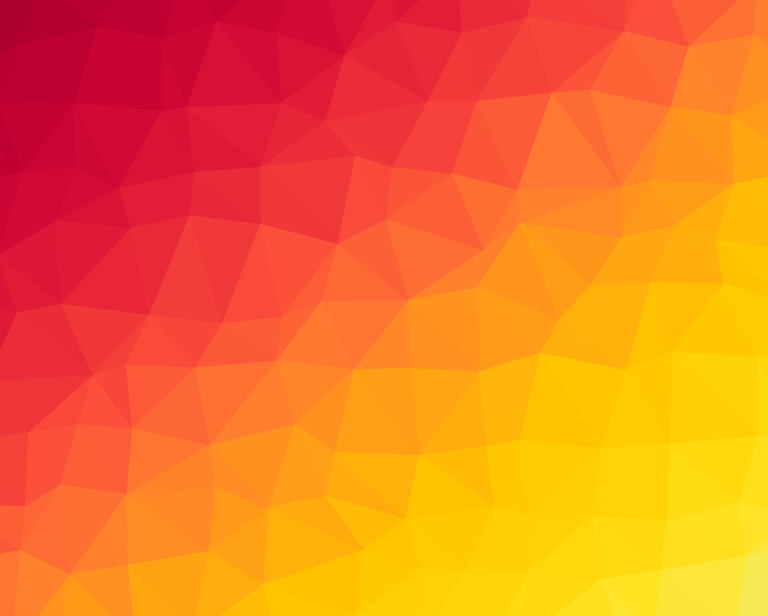
Reproduce this background procedurally as a WebGL 2 fragment shader.

```glsl
#version 300 es
precision highp float;

uniform vec2 u_resolution;
out vec4 outColor;

const float PITCH = 0.108;                  // mesh spacing in canvas heights
const vec2 ORIGIN = vec2(0.012, 0.076);
const vec2 JITTER = vec2(0.72, 0.64);
const float SHADE_VARIATION = 0.026;

vec2 hash2(vec2 p) {
    vec3 q = fract(vec3(p.xyx) * vec3(0.1031, 0.1030, 0.0973));
    q += dot(q, q.yzx + 33.33);
    return fract((q.xx + q.yz) * q.zy);
}

// Crimson through orange to pale yellow, in even steps
vec3 palette(float t) {
    const vec3 stops[11] = vec3[11](
        vec3(0.67, 0.00, 0.19), vec3(0.75, 0.00, 0.19),
        vec3(0.83, 0.04, 0.21), vec3(0.91, 0.15, 0.22),
        vec3(0.98, 0.29, 0.23), vec3(1.00, 0.48, 0.19),
        vec3(1.00, 0.63, 0.08), vec3(1.00, 0.77, 0.00),
        vec3(1.00, 0.83, 0.02), vec3(1.00, 0.885, 0.13),
        vec3(0.96, 0.93, 0.40));
    float s = clamp(t, 0.0, 1.0) * 10.0;
    int i = min(int(s), 9);
    return mix(stops[i], stops[i + 1], s - float(i));
}

vec2 meshVertex(vec2 id) {
    return id + (hash2(id + 17.0) - 0.5) * JITTER;
}

// Signed distance to a line, positive on its left
float edgeDistance(vec2 p, vec2 a, vec2 b) {
    vec2 e = b - a;
    vec2 d = p - a;
    return (e.x * d.y - e.y * d.x) / length(e);
}

// Flat facet as premultiplied colour and coverage
vec4 facet(vec2 p, vec2 a, vec2 b, vec2 c, float pixel) {
    float inside = min(edgeDistance(p, a, b),
                   min(edgeDistance(p, b, c), edgeDistance(p, c, a)));
    float coverage = clamp(0.5 + inside / pixel, 0.0, 1.0);
    vec2 centre = (a + b + c) / 3.0;
    vec2 place = centre * PITCH + ORIGIN;
    float t = place.x * 0.387 + (1.0 - place.y) * 0.516;
    t += (hash2(centre * 91.7 + 50.0).x - 0.5) * SHADE_VARIATION;
    return vec4(palette(t), 1.0) * coverage;
}

// Quad split along its shorter diagonal
vec4 quad(vec2 p, vec2 id, float pixel) {
    vec2 a = meshVertex(id);
    vec2 b = meshVertex(id + vec2(1, 0));
    vec2 c = meshVertex(id + vec2(1, 1));
    vec2 d = meshVertex(id + vec2(0, 1));
    if (distance(a, c) < distance(b, d)) {
        return facet(p, a, b, c, pixel) + facet(p, a, c, d, pixel);
    }
    return facet(p, a, b, d, pixel) + facet(p, b, c, d, pixel);
}

void main() {
    vec2 p = (gl_FragCoord.xy / u_resolution.y - ORIGIN) / PITCH;
    float pixel = 1.0 / (u_resolution.y * PITCH);
    vec2 cell = floor(p);

    // Blend the facets that touch this point
    vec4 sum = vec4(0.0);
    for (int y = -1; y <= 1; y++) {
        for (int x = -1; x <= 1; x++) {
            sum += quad(p, cell + vec2(x, y), pixel);
        }
    }
    outColor = vec4(sum.rgb / max(sum.a, 0.001), 1.0);
}
```
